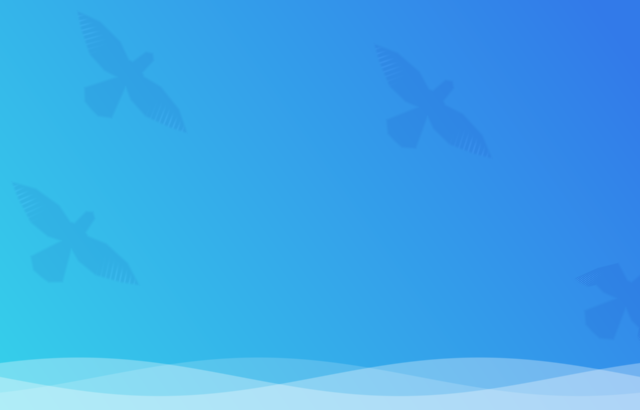
Reproduce this background procedurally as a Shadertoy shader.

```glsl
// Faint birds gliding over a cyan-to-blue gradient, with translucent white waves below.

#define CYAN vec3(0.210, 0.820, 0.918)
#define BLUE vec3(0.195, 0.460, 0.915)
#define GRADIENT_DIR vec2(0.69, 0.31)
#define BIRD_TINT vec3(0.920, 0.932, 0.975)
#define BIRD_SIZE 0.2
#define FEATHER_GLOW 0.035
#define WAVE_LEVEL 0.081
#define WAVE_HEIGHT 0.047

const float TAU = 6.28319;

// Half outline of a bird: x runs toward the head, y toward the wing tip.
const int OUTLINE_COUNT = 14;
const vec2 OUTLINE[OUTLINE_COUNT] = vec2[OUTLINE_COUNT](
    vec2(0.39, -0.06), vec2(0.30, 0.07), vec2(0.10, 0.09), vec2(0.08, 0.14),
    vec2(0.15, 0.37), vec2(0.13, 0.72), vec2(0.01, 1.00), vec2(-0.10, 0.81),
    vec2(-0.23, 0.51), vec2(-0.23, 0.24), vec2(-0.17, 0.08), vec2(-0.55, 0.25),
    vec2(-0.66, 0.12), vec2(-0.67, -0.06));

// Each bird: centre in canvas heights, heading in radians, wing fold.
const vec4 BIRDS[4] = vec4[4](
    vec4(0.321, 0.823, 0.733, 0.0),
    vec4(1.055, 0.752, 0.800, 0.0),
    vec4(0.183, 0.429, 0.890, 0.0),
    vec4(1.539, 0.285, 0.785, 1.0));

// Each wave: crest position across the canvas, opacity.
const vec2 WAVES[3] = vec2[3](
    vec2(0.404, 0.17), vec2(0.124, 0.31), vec2(0.749, 0.31));

// Signed distance to the half outline, negative inside.
float outlineDistance(vec2 p) {
    float nearest = 1e3;
    float side = 1.0;
    for (int i = 0; i < OUTLINE_COUNT; i++) {
        vec2 a = OUTLINE[i];
        vec2 b = OUTLINE[(i + 1) % OUTLINE_COUNT];
        vec2 edge = b - a;
        vec2 toP = p - a;
        vec2 gap = toP - edge * clamp(dot(toP, edge) / dot(edge, edge), 0.0, 1.0);
        nearest = min(nearest, dot(gap, gap));
        if ((a.y > p.y) != (b.y > p.y) && p.x < a.x + edge.x * toP.y / edge.y)
            side = -side;
    }
    return side * sqrt(nearest);
}

// Returns body coverage in x and feather streaks in y.
vec2 birdMask(vec2 p, vec4 bird, float pixel) {
    float c = cos(bird.z), s = sin(bird.z);
    vec2 d = (p - bird.xy) / BIRD_SIZE;
    vec2 q = vec2(c * d.x + s * d.y, abs(c * d.y - s * d.x));

    // A folded wing is swept back and shortened beyond the elbow.
    q += bird.w * max(q.y - 0.37, 0.0) * vec2(1.5, 1.6);

    float blur = 0.012 + pixel / BIRD_SIZE;
    float body = 1.0 - smoothstep(-blur, blur, outlineDistance(q));

    // Flight feathers fan along the trailing edge of the outer wing.
    float stripe = 0.5 + 0.5 * cos(TAU * (q.y + 0.5 * q.x) * 15.0);
    float outer = smoothstep(0.42, 0.75, q.y) * smoothstep(0.08, -0.06, q.x);
    return body * vec2(1.0, stripe * stripe * outer);
}

void mainImage(out vec4 fragColor, in vec2 fragCoord) {
    vec2 uv = fragCoord / iResolution.xy;
    vec2 p = fragCoord / iResolution.y;
    float pixel = 1.0 / iResolution.y;

    // Sky
    vec3 color = mix(CYAN, BLUE, min(dot(uv, GRADIENT_DIR), 0.95));

    // Birds
    for (int i = 0; i < 4; i++) {
        vec2 mask = birdMask(p, BIRDS[i], pixel);
        color *= mix(vec3(1.0), BIRD_TINT, mask.x);
        color += FEATHER_GLOW * mask.y;
    }

    // Waves
    for (int i = 0; i < 3; i++) {
        float crest = WAVE_LEVEL + WAVE_HEIGHT * cos(TAU * (uv.x - WAVES[i].x));
        float fill = smoothstep(pixel, -pixel, uv.y - crest);
        color = mix(color, vec3(1.0), WAVES[i].y * fill);
    }

    fragColor = vec4(color, 1.0);
}
```
